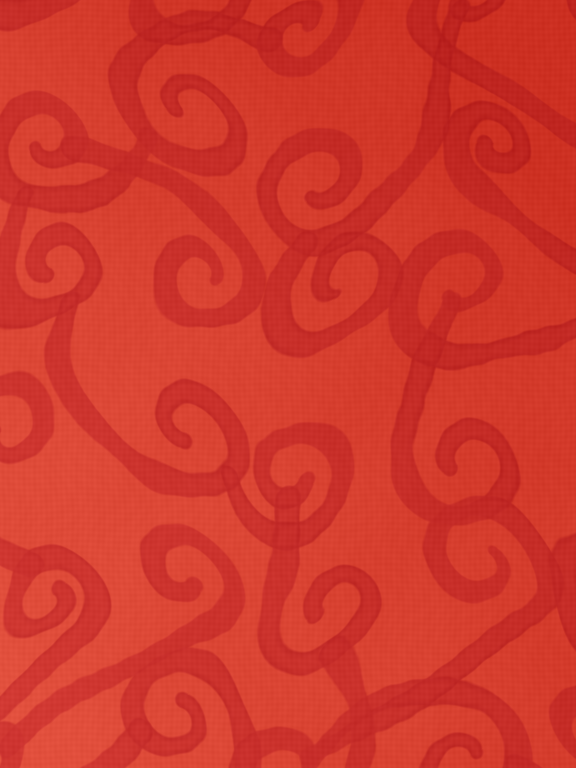
Give the GLSL for this pattern, as a WebGL 2 fragment shader.

```glsl
#version 300 es
precision highp float;
// Hand-painted red scrollwork: translucent curls with linking tails on woven canvas.

uniform vec2 u_resolution;
out vec4 fragColor;

const float TAU = 6.2831853;

struct Curl {
    vec2 centre;
    float radius, start, sweep, spin;
};

float hash(vec2 cell, float seed) {
    vec3 h = fract(vec3(cell.xyx + seed * 7.31) * vec3(0.1031, 0.1030, 0.0973));
    h += dot(h, h.yzx + 33.33);
    return fract((h.x + h.y) * h.z);
}

vec2 direction(float angle) {
    return vec2(cos(angle), sin(angle));
}

// One jittered curl per grid cell
Curl curlAt(vec2 cell) {
    vec2 jitter = vec2(hash(cell, 1.0), hash(cell, 2.0)) - 0.5;
    return Curl(cell + 0.5 + 0.40 * jitter,
                mix(0.29, 0.47, hash(cell, 3.0)),
                TAU * hash(cell, 4.0),
                mix(6.3, 8.0, hash(cell, 5.0)),
                hash(cell, 6.0) < 0.5 ? -1.0 : 1.0);
}

float segment(vec2 p, vec2 a, vec2 b) {
    vec2 ab = b - a;
    return length(p - a - ab * clamp(dot(p - a, ab) / dot(ab, ab), 0.0, 1.0));
}

// Quadratic curve as a short chain of segments, slimming towards its end
float bend(vec2 p, vec2 a, vec2 b, vec2 c) {
    float d = 9.0;
    vec2 last = a;
    for (int i = 1; i <= 10; i++) {
        float t = float(i) / 10.0;
        vec2 next = mix(mix(a, b, t), mix(b, c, t), t);
        d = min(d, segment(p, last, next) - mix(0.084, 0.072, t));
        last = next;
    }
    return d;
}

// Signed distance to a spiral that widens from its inner tip
float spiral(vec2 p, Curl c) {
    float r = length(p);
    float turn = mod(atan(p.y, p.x) - c.start, TAU);
    float d = length(p - 0.24 * c.radius * direction(c.start)) - 0.045;
    for (int k = 0; k < 2; k++) {
        float along = (turn + TAU * float(k)) / c.sweep;
        if (along <= 1.0) {
            float ring = c.radius * mix(0.24, 1.0, along);
            d = min(d, abs(r - ring) - mix(0.045, 0.084, sqrt(along)));
        }
    }
    return d;
}

// Point on a curl's outermost ring on the side that faces p
vec2 landing(vec2 p, Curl c) {
    vec2 side = normalize(p - c.centre);
    float turn = mod(atan(side.y, side.x * c.spin) - c.start, TAU);
    float along = (turn + TAU < c.sweep ? turn + TAU : turn) / c.sweep;
    return c.centre + side * c.radius * mix(0.24, 1.0, along);
}

// Spiral joined to the neighbour that its outer end points towards
float scroll(vec2 p, vec2 cell) {
    Curl c = curlAt(cell);
    vec2 mirror = vec2(c.spin, 1.0);
    float d = spiral((p - c.centre) * mirror, c);

    float endAngle = c.start + c.sweep;
    vec2 tip = c.centre + mirror * c.radius * direction(endAngle);
    vec2 heading = mirror * direction(endAngle + TAU * 0.22);
    vec2 goal = landing(tip, curlAt(cell + floor(heading + 0.5)));
    vec2 pull = tip + heading * 0.55 * distance(tip, goal);
    return min(d, bend(p, tip, pull, goal));
}

void main() {
    vec2 p = gl_FragCoord.xy / u_resolution.x;
    vec2 uv = gl_FragCoord.xy / u_resolution;

    // Unsteady hand: layered sines bend the lines and vary their width
    vec2 q = p / 0.262 + 0.35;
    q += 0.08 * sin(q.yx * 2.7 + vec2(0.4, 1.9)) + 0.03 * sin(q.yx * 6.1 + vec2(2.0, 0.7));
    float wobble = 0.014 * sin(q.x * 7.3 + 2.0 * sin(q.y * 4.1)) + 0.004 * sin(q.x * 31.0 + q.y * 23.0);
    float load = 0.5 + 0.5 * sin(q.x * 3.7 + 2.0 * sin(q.y * 2.9));

    // Translucent strokes with a wet, uneven rim; they darken where they cross
    float bare = 1.0;
    float rim = 0.0;
    vec2 home = floor(q);
    for (int y = -2; y <= 2; y++) {
        for (int x = -2; x <= 2; x++) {
            float d = scroll(q, home + vec2(x, y)) + wobble;
            float fill = smoothstep(0.010, -0.010, d);
            bare *= 1.0 - 0.82 * fill;
            rim = max(rim, fill * smoothstep(-0.045, -0.008, d));
        }
    }

    // Light falls from the lower left
    float blotch = sin(p.x * 9.0 + 2.0 * sin(p.y * 6.0)) * sin(p.y * 11.0 + sin(p.x * 13.0));
    float light = clamp(0.92 - 0.55 * uv.x - 0.52 * uv.y * uv.y + 0.07 * blotch, 0.0, 1.0);
    vec3 ground = mix(vec3(0.80, 0.185, 0.13), vec3(0.89, 0.32, 0.245), light);
    vec3 stroke = mix(vec3(0.735, 0.135, 0.122), vec3(0.808, 0.205, 0.192), light);
    vec3 colour = mix(ground, stroke, 1.0 - bare);
    colour -= vec3(0.030, 0.026, 0.018) * rim * load;

    // Canvas weave and faint dry-brush grain
    float weave = sin(p.x * 690.0 + sin(p.y * 40.0)) + sin(p.y * 620.0 + sin(p.x * 35.0));
    float grain = sin(p.x * 210.0 + 3.0 * sin(p.y * 37.0)) * sin(p.y * 95.0 + 2.0 * sin(p.x * 61.0));
    colour += 0.006 * weave + 0.006 * grain;

    fragColor = vec4(colour, 1.0);
}
```
